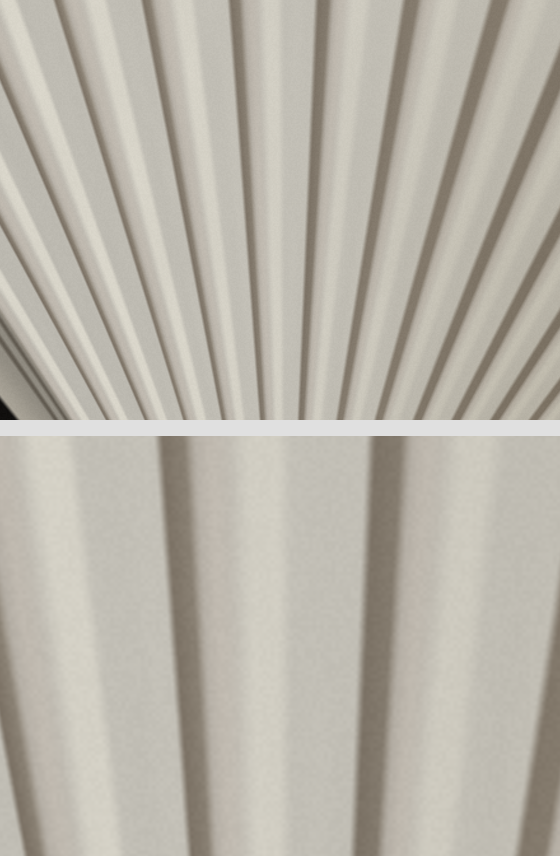
Top: the whole. Bottom: its middle third, enlarged.
Reproduce this texture procedurally as a Shadertoy shader.

```glsl
// Pleated pale panel seen in perspective: ribs fan out from a point below the canvas.
// Each rib is a dark groove, a warm shoulder, a bright crest and a flat face,
// with uneven light, fine grain and a trimmed edge in the lower left corner.

const vec2  VANISH       = vec2(0.677, -0.78); // where the ribs converge, in canvas heights
const float RIB_DENSITY  = 8.47;               // ribs per unit of slope
const float GROOVE_PHASE = 0.445;              // groove centre within a rib
const float GROOVE_WIDTH = 0.158;              // share of a rib, at the centre of the fan
const float GROOVE_GROW  = 0.022;              // widening per rib towards the right
const vec2  CREST_SPAN   = vec2(0.30, 0.52);   // bright band, measured from the groove
const float TRIM_START   = -5.52;              // rib coordinate where the edge trim begins
const float TRIM_END     = -6.88;              // beyond this lies shadow
const float GRAIN        = 0.022;
const float MOTTLE       = 0.018;

const vec3 FACE        = vec3(0.760, 0.748, 0.712);
const vec3 SHOULDER    = vec3(0.752, 0.727, 0.688);
const vec3 CREST       = vec3(0.825, 0.812, 0.768);
const vec3 GROOVE_DARK = vec3(0.475, 0.435, 0.385);
const vec3 GROOVE_LITE = vec3(0.560, 0.527, 0.475);
const vec3 TRIM        = vec3(0.625, 0.605, 0.560);
const vec3 TRIM_LINE   = vec3(0.380, 0.355, 0.315);
const vec3 SHADOW      = vec3(0.060, 0.055, 0.050);

float hash(vec2 p) {
    vec3 q = fract(vec3(p.xyx) * 0.1031);
    q += dot(q, q.yzx + 33.33);
    return fract((q.x + q.y) * q.z);
}

float noise(vec2 p) {
    vec2 cell = floor(p), f = fract(p);
    f = f * f * (3.0 - 2.0 * f);
    return mix(mix(hash(cell), hash(cell + vec2(1, 0)), f.x),
               mix(hash(cell + vec2(0, 1)), hash(cell + vec2(1, 1)), f.x), f.y);
}

// Soft-edged interval: 1 between lo and hi, with a separate softness per edge.
float band(float x, float lo, float hi, float softLo, float softHi) {
    return smoothstep(lo - softLo, lo + softLo, x) * (1.0 - smoothstep(hi - softHi, hi + softHi, x));
}

vec3 ribColour(float u, float px) {
    float s = u - GROOVE_PHASE + 0.2;
    float rib = floor(s);
    float t = fract(s) - 0.2;               // groove centre at t = 0
    float side = smoothstep(-4.0, 4.0, u);  // 0 at left, 1 at right
    float vary = hash(vec2(rib + 40.0, 7.0)) - 0.5;

    // Face, shoulder and crest
    vec3 face = FACE * mix(0.965, 1.0, smoothstep(-5.0, -0.5, u));
    vec3 col = mix(SHOULDER, face, smoothstep(0.15, 0.35, t));
    col = mix(face, col, smoothstep(-0.02, 0.02, t));
    float crest = band(t, CREST_SPAN.x, CREST_SPAN.y + 0.03 * vary, 0.07, 0.025 + 0.04 * side + px);
    col = mix(col, CREST * mix(1.03, 0.985, side), crest * mix(1.0, 0.75, side));

    // Groove: crisp on its left edge, feathered on its right
    float halfWidth = 0.5 * clamp(GROOVE_WIDTH + GROOVE_GROW * u, 0.11, 0.24);
    float groove = band(t, -halfWidth, halfWidth, 0.012 + 0.025 * side + px, 0.03 + px);
    float across = smoothstep(-halfWidth, halfWidth, t);
    vec3 grooveCol = mix(GROOVE_DARK, GROOVE_LITE, mix(across, 0.45, side));
    col *= 1.0 - 0.06 * band(t, halfWidth, halfWidth + 0.06, 0.03, 0.05);
    return mix(col, grooveCol * (1.0 + 0.05 * vary), groove);
}

// Edge strip: two dark seams, a plain grey flange, then shadow.
vec3 trimColour(float u, float px) {
    vec3 col = TRIM * mix(1.06, 0.90, smoothstep(TRIM_END, -5.9, u));
    float seams = band(u, -5.68, -5.58, 0.03 + px, 0.03 + px)
                + band(u, -5.96, -5.84, 0.03 + px, 0.03 + px);
    col = mix(col, TRIM_LINE, min(seams, 1.0));
    return mix(SHADOW, col, smoothstep(-0.06 - px, 0.06 + px, u - TRIM_END));
}

void mainImage(out vec4 fragColor, in vec2 fragCoord) {
    vec2 p = fragCoord / iResolution.y;
    float depth = p.y - VANISH.y;
    float u = (p.x - VANISH.x) / depth * RIB_DENSITY;
    float px = RIB_DENSITY / (depth * iResolution.y);

    vec3 col = mix(trimColour(u, px), ribColour(u, px),
                   smoothstep(-0.04 - px, 0.04 + px, u - TRIM_START));

    // Uneven light: the lower right falls off and turns warmer
    float fall = smoothstep(0.6, 1.45, p.x) * (1.0 - 0.65 * p.y);
    col *= mix(vec3(1.0), vec3(0.925, 0.915, 0.89), fall);

    // Streaks along the ribs and fine grain
    col *= 1.0 + MOTTLE * (noise(vec2(u * 7.0 + 60.0, p.y * 5.0)) - 0.5);
    col += GRAIN * (noise(p * 330.0) - 0.5);

    fragColor = vec4(clamp(col, 0.0, 1.0), 1.0);
}
```
